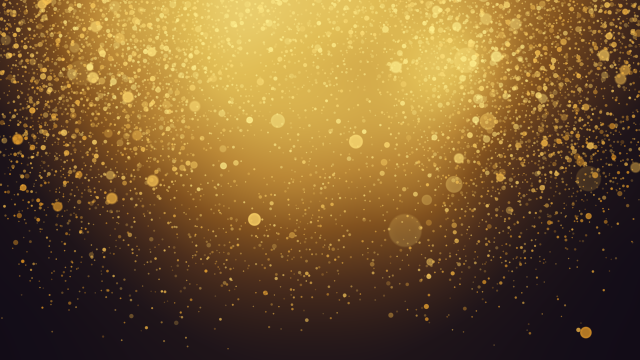
Write a Shadertoy shader that draws this background.

```glsl
// Golden glitter falling through a warm light that fades to plum at the rim.
// A light level drives a colour ramp; hashed grids of discs, thinned by a
// density field, add dust, glitter, sparks, flecks and blurred bokeh on top.

const float CENTER_X = 0.87;                   // axis of the light, canvas heights
const vec3 AMBER = vec3(0.95, 0.62, 0.13);
const vec3 PALE_GOLD = vec3(1.00, 0.94, 0.56);
const vec3 RAMP[7] = vec3[7](
    vec3(0.06, 0.04, 0.09), vec3(0.12, 0.08, 0.10), vec3(0.30, 0.18, 0.11),
    vec3(0.51, 0.32, 0.12), vec3(0.73, 0.53, 0.21), vec3(0.88, 0.74, 0.33),
    vec3(0.98, 0.92, 0.59));

// Disc layers: cells per height, smallest radius, radius range, edge blur
const vec4 DUST    = vec4(70.0, 0.0014, 0.0022, 0.30);
const vec4 GLITTER = vec4(42.0, 0.0026, 0.0042, 0.30);
const vec4 SPARKS  = vec4(27.0, 0.0040, 0.0055, 0.30);
const vec4 FLECKS  = vec4(14.0, 0.0060, 0.0100, 0.25);
const vec4 COINS   = vec4( 7.0, 0.0090, 0.0110, 0.10);
const vec4 BOKEH   = vec4( 5.0, 0.0220, 0.0240, 0.08);

vec3 hash3(vec2 p) {
    vec3 q = fract(vec3(p.xyx) * vec3(0.1031, 0.1030, 0.0973));
    q += dot(q, q.yxz + 33.33);
    return fract((q.xxy + q.yzz) * q.zyx);
}

float noise(vec2 p) {
    vec2 i = floor(p), f = fract(p);
    f = f * f * (3.0 - 2.0 * f);
    vec2 e = vec2(0.0, 1.0);
    return mix(mix(hash3(i).x, hash3(i + e.yx).x, f.x),
               mix(hash3(i + e.xy).x, hash3(i + e.yy).x, f.x), f.y);
}

float glow(vec2 p, vec2 center, float size) {
    vec2 d = (p - center) / size;
    return exp(-dot(d, d));
}

// Brightness of the backdrop: tall vertical fade, narrowing downwards
float lightLevel(vec2 p) {
    float rise = 0.15 + 0.65 * smoothstep(-0.05, 0.76, p.y);
    float width = 0.60 + 0.30 * p.y * p.y;
    float level = rise * exp(-pow(abs(p.x - CENTER_X) / width, 2.6));
    level += 0.08 * glow(p, vec2(0.72, 1.00), 0.20);
    level += 0.13 * glow(p, vec2(1.30, 0.82), 0.15);
    level += 0.12 * glow(p, vec2(0.33, 0.90), 0.20);
    return clamp(level + 0.02, 0.0, 1.0);
}

vec3 rampColor(float level) {
    vec3 col = RAMP[0];
    for (int i = 0; i < 6; i++)
        col = mix(col, RAMP[i + 1], clamp(level * 6.0 - float(i), 0.0, 1.0));
    return col;
}

// Chance of a speck: crowded in the upper flanks, empty in the lower corners
float crowd(vec2 p, float base) {
    float side = abs(p.x - CENTER_X);
    float flank = smoothstep(0.10, 0.55, side) * smoothstep(0.30, 0.85, p.y);
    float top = 0.35 * smoothstep(0.70, 1.0, p.y);
    float rim = 1.0 - smoothstep(0.50, 0.85, side - 0.35 * p.y);
    float clump = 0.45 + 1.1 * noise(p * 7.0);
    return (base + 0.85 * flank + top) * rim * clump * smoothstep(0.0, 0.3, p.y);
}

// Large discs are sparse, and favour the lower right
float bokehCrowd(vec2 p) {
    return 0.08 + 0.60 * glow(p, vec2(1.38, 0.42), 0.25)
                + 0.25 * glow(p, vec2(0.45, 0.60), 0.25);
}

// Lays one grid of discs over col; base < 0 selects the bokeh density
vec3 addDiscs(vec3 col, vec2 p, vec4 layer, float base, float opacity, float seed) {
    vec2 home = floor(p * layer.x);
    float pixel = 0.8 / iResolution.y;
    for (int k = 0; k < 9; k++) {
        vec2 cell = home + vec2(k % 3 - 1, k / 3 - 1);
        vec3 place = hash3(cell + seed);
        vec3 trait = hash3(cell + seed + 57.3);
        vec2 center = (cell + place.xy) / layer.x;
        float chance = base < 0.0 ? bokehCrowd(center) : crowd(center, base);
        if (place.z > chance) continue;

        float radius = layer.y + layer.z * trait.x * trait.x;
        float edge = max(pixel, radius * layer.w);
        float dist = length(p - center);
        float disc = 1.0 - smoothstep(radius - edge, radius + edge, dist);
        float rim = 0.85 + 0.15 * smoothstep(0.5, 1.0, dist / radius);
        float warmth = clamp(lightLevel(center) * 1.1 + 0.5 * trait.z - 0.2, 0.0, 1.0);
        vec3 tint = mix(AMBER, PALE_GOLD, warmth);
        col = mix(col, tint, disc * rim * opacity * (0.30 + 0.70 * trait.y));
    }
    return col;
}

void mainImage(out vec4 fragColor, in vec2 fragCoord) {
    vec2 p = fragCoord / iResolution.y;

    // Backdrop with faint haze
    float haze = 0.08 * (noise(p * 5.0) - 0.5);
    vec3 col = rampColor(lightLevel(p) + haze * smoothstep(0.1, 0.6, p.y));

    // Far to near
    col = addDiscs(col, p, BOKEH, -1.0, 0.50, 11.0);
    col = addDiscs(col, p, DUST, 0.38, 0.90, 23.0);
    col = addDiscs(col, p, GLITTER, 0.12, 0.95, 37.0);
    col = addDiscs(col, p, SPARKS, 0.05, 0.95, 91.0);
    col = addDiscs(col, p, FLECKS, 0.07, 0.95, 53.0);
    col = addDiscs(col, p, COINS, -1.0, 1.00, 71.0);

    fragColor = vec4(col, 1.0);
}
```
